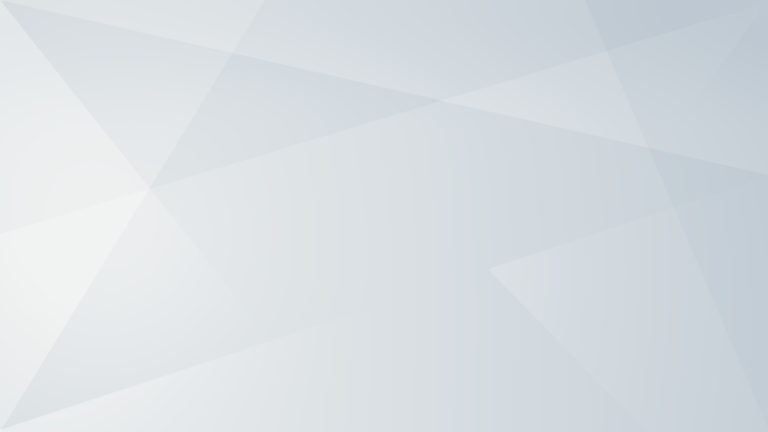
Reproduce this background procedurally as a Shadertoy shader.

```glsl
// Pale silver backdrop of overlapping translucent facets. A cool tone falls off
// from left to right; each crease lifts the tone on one side and shades the other,
// both fading with distance, and the sum is mapped onto a two-colour ramp.

#define DEEP_COLOR vec3(0.742, 0.786, 0.822)
#define LIGHT_COLOR vec3(0.945, 0.950, 0.948)
#define LEFT_TONE 0.79
#define SIDE_FALLOFF 0.67
#define TOP_SHADE 0.12
#define GLOW_CENTER vec2(0.23, 0.45)
#define GLOW_STRENGTH 0.20
#define WEDGE_TIP vec2(1.130, 0.377)
#define WEDGE_STRENGTH 0.13

// Signed distance to the line a-b, positive on the left of its direction.
float sideOf(vec2 p, vec2 a, vec2 b)
{
    vec2 dir = normalize(b - a);
    return dot(p - a, vec2(-dir.y, dir.x));
}

// Smooth half-plane mask, one pixel wide at its border.
float halfPlane(float side)
{
    float soft = 0.75 / iResolution.y;
    return smoothstep(-soft, soft, side);
}

// Tone change around a crease: light on the left, shade on the right.
// The strength runs from ends.x at a to ends.y at b.
float crease(vec2 p, vec2 a, vec2 b, float light, float shade, float reach, vec2 ends)
{
    vec2 span = b - a;
    float along = clamp(dot(p - a, span) / dot(span, span), 0.0, 1.0);
    float side = sideOf(p, a, b);
    float sided = mix(-shade, light, halfPlane(side));
    return sided * exp(-abs(side) / reach) * mix(ends.x, ends.y, along);
}

void mainImage(out vec4 fragColor, in vec2 fragCoord)
{
    vec2 uv = fragCoord / iResolution.xy;
    vec2 p = uv * vec2(16.0 / 9.0, 1.0);

    // Broad gradient and soft glow
    float tone = LEFT_TONE - SIDE_FALLOFF * pow(uv.x, 1.5);
    tone -= (TOP_SHADE + 0.08 * uv.x) * smoothstep(0.68, 1.0, uv.y);
    vec2 toGlow = p - GLOW_CENTER;
    tone += GLOW_STRENGTH * exp(-dot(toGlow, toGlow) / 0.12);

    // Long creases crossing the canvas
    tone += crease(p, vec2(0.0, 1.0), vec2(1.778, 0.595), 0.09, 0.06, 0.25, vec2(1.0));
    tone += crease(p, vec2(1.778, 0.995), vec2(0.0, 0.458), 0.05, 0.09, 0.30, vec2(0.9, 0.7));
    tone += crease(p, vec2(0.0, 0.0), vec2(0.613, 1.0), 0.08, 0.08, 0.22, vec2(1.3, 0.65));
    tone += crease(p, vec2(1.778, 0.009), vec2(1.354, 1.0), 0.05, 0.06, 0.30, vec2(0.7, 1.1));

    // Creases that dissolve inside the canvas
    tone += crease(p, vec2(0.60, 0.245), vec2(0.0, 1.0), 0.08, 0.12, 0.28, vec2(0.0, 1.3));
    tone += crease(p, vec2(0.88, 0.294), vec2(0.0, 0.005), 0.11, 0.11, 0.22, vec2(0.0, 1.3));
    tone += crease(p, vec2(1.57, 0.72), vec2(1.778, 0.995), 0.05, 0.05, 0.20, vec2(0.0, 1.0));

    // Lit wedge at the lower right, fading away from its tip
    float wedge = halfPlane(sideOf(p, vec2(1.778, 0.592), WEDGE_TIP))
                * halfPlane(sideOf(p, WEDGE_TIP, vec2(1.40, 0.10)));
    tone += WEDGE_STRENGTH * wedge * exp(-distance(p, WEDGE_TIP) / 0.42);

    fragColor = vec4(mix(DEEP_COLOR, LIGHT_COLOR, clamp(tone, 0.0, 1.0)), 1.0);
}
```
